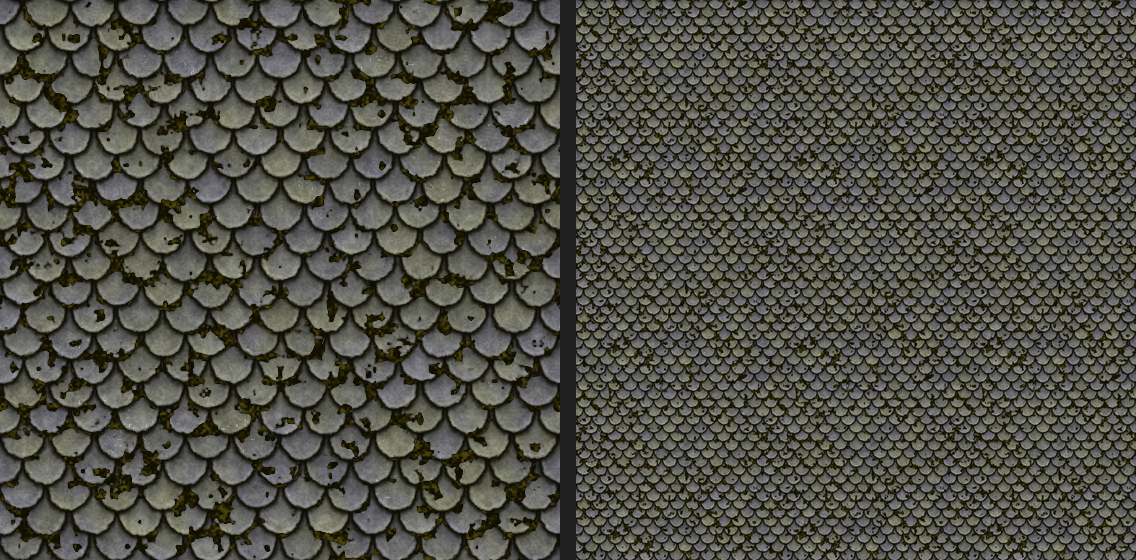
Left: one tile. Right: repeated 3 by 3.
Reproduce this texture procedurally as a Shadertoy shader.

```glsl
// Weathered fish-scale slates: 12 across, 22 overlapping rows, moss in the gaps.
// Rows are painted from the lowest up, each shading the one below it;
// every noise wraps on a whole number of cells so the canvas tiles.

const float COLS = 12.0;
const float ROWS = 22.0;

float hash(vec2 p) {
    return fract(sin(dot(p, vec2(127.1, 311.7))) * 43758.5453);
}

// Value noise that repeats after "period" cells
float noise(vec2 p, vec2 period) {
    vec2 i = floor(p), f = fract(p);
    f = f * f * (3.0 - 2.0 * f);
    vec2 a = mod(i, period), b = mod(i + 1.0, period);
    return mix(mix(hash(a), hash(vec2(b.x, a.y)), f.x),
               mix(hash(vec2(a.x, b.y)), hash(b), f.x), f.y);
}

float fbm(vec2 uv, float cells) {
    float sum = 0.0, weight = 0.57;
    for (int i = 0; i < 3; i++) {
        sum += weight * noise(uv * cells + float(i) * 17.0, vec2(cells));
        cells *= 2.0;
        weight *= 0.5;
    }
    return sum;
}

// Weathered stone surface, shared by all slates
vec3 stone(vec2 uv, vec2 id) {
    float olive = 0.7 * hash(id + 5.3) + 1.6 * (fbm(uv, 20.0) - 0.5) + 0.15;
    vec3 col = mix(vec3(0.42, 0.42, 0.445), vec3(0.455, 0.46, 0.385), clamp(olive, 0.0, 1.0));
    col *= 0.93 + 0.14 * hash(id + 9.1);
    col *= 1.0 + 0.32 * (fbm(uv, 70.0) - 0.5);
    col += 0.09 * (noise(uv * 300.0, vec2(300.0)) - 0.5);

    // Faint slanted scratches and pale chips
    float scratch = noise(vec2(48.0 * uv.x + 24.0 * uv.y, 9.0 * uv.y), vec2(24.0, 9.0));
    col += 0.04 * (1.0 - smoothstep(0.0, 0.025, abs(scratch - 0.5)));
    float chips = smoothstep(0.83, 0.95, noise(uv * 260.0 + 31.0, vec2(260.0)));
    return col + 0.16 * chips * smoothstep(0.56, 0.72, fbm(uv, 9.0));
}

void mainImage(out vec4 fragColor, in vec2 fragCoord) {
    vec2 uv = fragCoord / iResolution.xy;
    vec2 p = uv * COLS;
    float px = COLS / iResolution.y;
    float rowHeight = COLS / ROWS;
    float fray = 0.07 * (fbm(uv, 110.0) - 0.5);
    vec3 dirt = vec3(0.075, 0.068, 0.015);

    vec3 col = dirt;
    float crevice = 1.0;
    float baseRow = floor(p.y / rowHeight);

    for (int i = -2; i <= 1; i++) {
        float row = baseRow + float(i);
        float shift = 0.5 * mod(row, 2.0);
        float firstCol = floor(p.x - shift - 0.5);

        // Nearest slate of this row: round below, straight above
        float d = 9.0, height = 0.0;
        vec2 id = vec2(0.0);
        for (int j = 0; j < 2; j++) {
            float c = firstCol + float(j);
            vec2 cell = vec2(mod(c, COLS), mod(row, ROWS));
            float radius = 0.445 + 0.035 * hash(cell + 2.7);
            vec2 jitter = vec2(0.08, 0.07) * (vec2(hash(cell), hash(cell + 7.9)) - 0.5);
            vec2 q = p - vec2(c + 0.5 + shift, row * rowHeight + radius) - jitter;
            float slate = length(vec2(q.x, 0.94 * min(q.y, 0.0))) - radius;
            if (slate < d) {
                d = slate;
                id = cell;
                height = q.y + radius;
            }
        }
        d += fray;

        // Contact shadow on whatever lies behind
        float contact = smoothstep(-0.02, 0.12, d);
        col = mix(dirt, col, contact) * mix(0.72, 1.0, smoothstep(0.0, 0.36, d));
        crevice = max(crevice * smoothstep(-0.1, 0.2, d), exp(-7.0 * max(d, 0.0)));

        // Slate with a worn pale rim and a dirty outline
        vec3 face = stone(uv, id) * mix(1.06, 0.90, smoothstep(0.1, 1.0, height));
        face *= 1.0 + 0.13 * exp(-pow((d + 0.075) / 0.035, 2.0));
        face = mix(dirt, face, smoothstep(0.0, 0.055, -d));
        float cover = smoothstep(px, -px, d);
        col = mix(col, face, cover);
        crevice = mix(crevice, 0.45 * exp(14.0 * min(d, 0.0)), cover);
    }

    // Moss fills the crevices and now and then spots a face
    float growth = fbm(uv, 44.0) + 0.24 * crevice;
    col *= 1.0 - 0.4 * smoothstep(0.69, 0.76, growth);
    float tuft = noise(uv * 230.0, vec2(230.0)) * fbm(uv, 90.0);
    vec3 moss = mix(vec3(0.07, 0.06, 0.005), vec3(0.30, 0.27, 0.04), smoothstep(0.08, 0.6, tuft));
    moss *= 0.65 + 0.35 * smoothstep(0.74, 0.84, growth);
    col = mix(col, moss, smoothstep(0.735, 0.76, growth));

    fragColor = vec4(clamp(col, 0.0, 1.0), 1.0);
}
```
